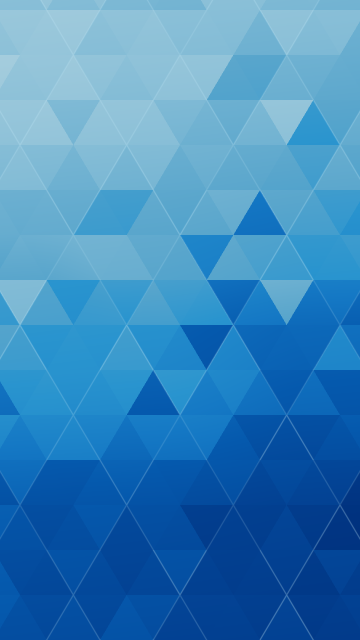
Reproduce this background procedurally as a WebGL 2 fragment shader.

```glsl
#version 300 es
precision highp float;
// Triangle mosaic fading from pale sky blue at the top left to deep navy below.
// A skewed lattice names each triangle; a smooth tone field, a hash and a few
// accents pick its shade from a blue ramp, and thin pale lines cross the lattice.

uniform vec2 u_resolution;
out vec4 fragColor;

const float SIDES_ACROSS = 6.75;   // triangle sides over the canvas width
const float ROW_HEIGHT = 0.84375;  // height of a row, in sides

float hash(vec2 p) {
    vec3 q = fract(p.xyx * vec3(0.1031, 0.1030, 0.0973));
    q += dot(q, q.yzx + 33.33);
    return fract((q.x + q.y) * q.z);
}

// Blue ramp from navy (0) to pale sky (7)
vec3 blueRamp(float tone) {
    vec3 shades[8] = vec3[8](
        vec3(0.00, 0.19, 0.49), vec3(0.01, 0.26, 0.58),
        vec3(0.02, 0.35, 0.68), vec3(0.08, 0.47, 0.77),
        vec3(0.16, 0.58, 0.81), vec3(0.35, 0.65, 0.80),
        vec3(0.52, 0.74, 0.84), vec3(0.66, 0.81, 0.87));
    float t = clamp(tone, 0.0, 6.999);
    int i = int(t);
    return mix(shades[i], shades[i + 1], fract(t));
}

// Broad light: pale above, dark below, with shade on the right side
float toneField(vec2 uv) {
    float lift = uv.y - 0.07 * (1.0 - smoothstep(0.1, 0.35, uv.x));
    float tone = 1.2 + 2.8 * smoothstep(0.18, 0.42, uv.y);
    tone += 1.2 * smoothstep(0.50, 0.58, lift);
    tone += 0.9 * smoothstep(0.60, 0.95, uv.y);
    float band = exp(-pow((uv.y - 0.45) / 0.2, 2.0));
    tone -= 1.3 * band * smoothstep(0.45, 0.85, uv.x);
    return tone - (uv.x - 0.5);
}

// Stronger lights and darks: half column, row, tone change
float accent(vec2 cell) {
    vec3 accents[15] = vec3[15](
        vec3(10, 9, -1.9), vec3(11, 7, 2.2), vec3(12, 11, -1.2),
        vec3(4, 9, -1.0), vec3(5, 9, -1.0), vec3(9, 12, -0.9),
        vec3(10, 12, -0.9), vec3(11, 11, 0.9), vec3(6, 5, -1.8),
        vec3(8, 8, -1.6), vec3(9, 7, -1.2), vec3(8, 6, -1.7),
        vec3(1, 7, 1.4), vec3(0, 5, -1.6), vec3(13, 6, 1.3));
    float change = 0.0;
    for (int i = 0; i < 15; i++) {
        vec2 gap = abs(cell - accents[i].xy);
        if (max(gap.x, gap.y) < 0.5) change = accents[i].z;
    }
    return change;
}

// Soft line where a lattice coordinate meets an even whole number
float evenLine(float coord, float pixel) {
    float distanceToLine = abs(coord - 2.0 * round(coord * 0.5)) / 1.162;
    return 1.0 - smoothstep(0.0, 0.012 + 0.5 * pixel, distanceToLine);
}

vec3 mosaic(vec2 p, float pixel) {
    float y = p.y / ROW_HEIGHT;
    float x = p.x + 0.125;
    vec2 skew = vec2(x - 0.5 * y, x + 0.5 * y);
    vec2 cell = vec2(floor(skew.x) + floor(skew.y) + 1.0, floor(y));

    // Shade of the whole triangle, with a slight slope inside it
    vec2 center = vec2(0.5 * cell.x - 0.125, (cell.y + 0.5) * ROW_HEIGHT);
    vec2 uv = mix(center, p, 0.2) / vec2(SIDES_ACROSS, 12.0);
    float strong = accent(cell);
    float scatter = strong == 0.0 ? 0.9 * (hash(cell + 17.0) - 0.5) : 0.0;
    float slope = 0.2 * (fract(y) - 0.5);
    vec3 color = blueRamp(toneField(uv) + strong + scatter + slope);

    // Pale crossing lines, brighter on some stretches
    float line = max(evenLine(skew.x + 1.0, pixel), evenLine(skew.y, pixel));
    float glint = 0.16 + 0.2 * hash(vec2(floor(y), floor(x)) + 5.0);
    return mix(color, vec3(0.75, 0.90, 0.96), line * glint);
}

void main() {
    float pixel = SIDES_ACROSS / u_resolution.x;
    vec3 color = vec3(0.0);
    // Four samples per pixel smooth the triangle edges
    for (int i = 0; i < 4; i++) {
        vec2 offset = vec2(i % 2, i / 2) * 0.5 - 0.25;
        color += mosaic((gl_FragCoord.xy + offset) * pixel, pixel);
    }
    fragColor = vec4(color * 0.25, 1.0);
}
```
